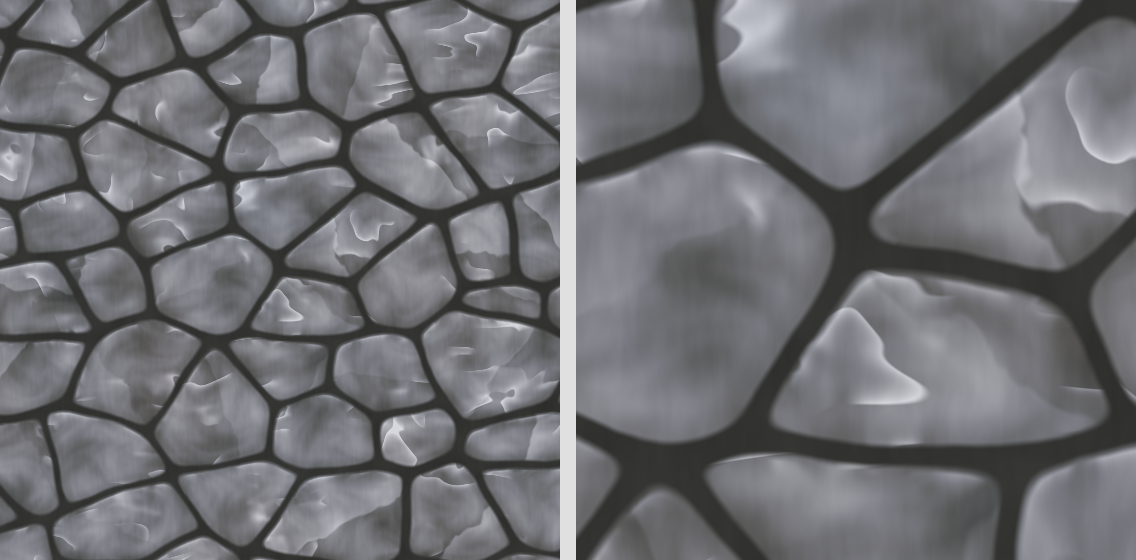
Left, the full canvas; right, a detail of the centre.
Give the GLSL for this texture, as a WebGL 2 fragment shader.

```glsl
#version 300 es
precision highp float;

uniform vec2 u_resolution;
out vec4 fragColor;

#define STONE_GRID vec2(5.4, 7.4)
#define JITTER 0.84
#define SIZE_SPREAD 0.36
#define MORTAR_WIDTH 0.0062
#define CORNER_SHARPNESS 150.0
#define STONE_TONE 0.475
#define CLOUD_CONTRAST 0.15
#define CHALK_STRENGTH 0.27
#define MORTAR_COLOR vec3(0.195, 0.197, 0.187)

vec3 hash3(vec2 p) {
    vec3 q = vec3(dot(p, vec2(127.1, 311.7)),
                  dot(p, vec2(269.5, 183.3)),
                  dot(p, vec2(419.2, 371.9)));
    return fract(sin(q) * 43758.5);
}

// Layered, rotated sines, roughly in -1..1
float clouds(vec2 p) {
    float sum = 0.0, amplitude = 0.55;
    for (int i = 0; i < 4; i++) {
        p = mat2(0.8, 0.6, -0.6, 0.8) * p * 1.7 + vec2(1.3, 2.7);
        p += 0.7 * sin(p.yx * 0.73 + 0.9);
        sum += amplitude * sin(p.x) * sin(p.y);
        amplitude *= 0.55;
    }
    return sum;
}

// Staggered site in grid units, with its cell weight in z
vec3 stoneSite(vec2 cell) {
    vec3 h = hash3(cell);
    vec2 offset = 0.5 + JITTER * (h.xy - 0.5);
    offset.x += 0.5 * mod(cell.y, 2.0);
    return vec3(cell + offset, SIZE_SPREAD * h.z);
}

float power(vec2 p, vec3 site) {
    vec2 d = p - site.xy;
    return dot(d, d) - site.z;
}

// Weighted cellular pattern: rounded edge distance and outward edge normal
float stoneEdge(vec2 uv, out vec2 cell, out vec2 center, out vec2 normal) {
    vec2 p = uv * STONE_GRID;
    vec2 base = floor(p);
    float nearest = 1e5;
    for (int y = -2; y <= 2; y++)
    for (int x = -3; x <= 2; x++) {
        vec2 candidate = base + vec2(x, y);
        float d = power(p, stoneSite(candidate));
        if (d < nearest) { nearest = d; cell = candidate; }
    }
    vec3 site = stoneSite(cell);
    float total = 0.0;
    normal = vec2(0.0);
    for (int y = -2; y <= 2; y++)
    for (int x = -3; x <= 3; x++) {
        if (x == 0 && y == 0) continue;
        vec3 other = stoneSite(cell + vec2(x, y));
        vec2 slope = (other.xy - site.xy) * STONE_GRID;
        float d = 0.5 * (power(p, other) - nearest) / length(slope);
        float weight = exp(-CORNER_SHARPNESS * d);
        total += weight;
        normal += weight * normalize(slope);
    }
    center = site.xy / STONE_GRID;
    normal /= max(total, 1e-9);
    return -log(max(total, 1e-9)) / CORNER_SHARPNESS;
}

// Contour strokes: crisp on one side, fading on the other
float chalkStrokes(vec2 p) {
    float f = fract(1.5 * clouds(p * vec2(10.0, 15.0)) + 0.3);
    float mask = smoothstep(0.02, 0.5, clouds(p * 13.0 + 7.0));
    return mask * smoothstep(0.0, 0.07, f) * exp(-4.5 * f) * 1.5;
}

// Broad planes lit along a slanted ridge
float facet(vec2 fromCenter, vec3 h, float wobble) {
    float angle = 6.2832 * h.x;
    float q = dot(fromCenter, vec2(cos(angle), sin(angle)));
    q += 0.05 * (h.y - 0.5) + 0.012 * wobble;
    float lit = smoothstep(-0.003, 0.003, q) * exp(-max(q, 0.0) * 24.0);
    float shade = smoothstep(0.003, -0.003, q) * exp(min(q, 0.0) * 30.0);
    return (0.12 * lit - 0.07 * shade) * smoothstep(0.1, 0.8, h.z);
}

void main() {
    vec2 uv = gl_FragCoord.xy / u_resolution.y;
    vec2 bent = uv + 0.005 * sin(uv.yx * vec2(17.0, 13.0) + vec2(0.5, 2.0))
                   + 0.0016 * sin(uv.yx * vec2(61.0, 53.0));
    vec2 cell, center, normal;
    float edge = stoneEdge(bent, cell, center, normal);
    vec3 h = hash3(cell + 31.7);
    vec2 local = uv + 9.0 * h.xy;

    float broad = clouds(local * 18.0);
    float patches = clouds(local * 27.0 + 4.0);
    float grain = clouds(uv * vec2(210.0, 60.0));
    float depth = edge - MORTAR_WIDTH * (0.7 + 0.7 * h.z) - 0.0012 * patches;

    // Stone body
    float tone = STONE_TONE + 0.05 * (h.y - 0.5) + CLOUD_CONTRAST * broad;
    tone += facet(bent - center, h, patches) + CHALK_STRENGTH * chalkStrokes(local);
    tone *= mix(0.84, 1.0, smoothstep(0.0, 0.022, depth));

    // Chalky rim on edges that face up and to the left
    float facing = smoothstep(0.15, 0.9, dot(normal, vec2(-0.42, 0.91)));
    float rim = smoothstep(0.001, 0.005, depth) * exp(-max(depth - 0.004, 0.0) * 150.0);
    tone += 0.26 * facing * rim * smoothstep(-0.45, 0.4, patches);
    tone = min(tone + 0.014 * grain, 0.84);

    // Cool lights, neutral darks, faint warm drift
    vec3 stone = vec3(tone) + vec3(0.0, 0.002, 0.03) * smoothstep(0.34, 0.5, tone);
    stone += vec3(0.008, 0.0, -0.006) * clouds(uv * 6.0);
    vec3 mortar = MORTAR_COLOR + 0.02 * clouds(uv * 24.0) + 0.006 * grain;

    float pixel = 1.0 / u_resolution.y;
    float cover = smoothstep(-0.0015 - pixel, 0.0022 + pixel, depth);
    fragColor = vec4(mix(mortar, stone, cover), 1.0);
}
```
